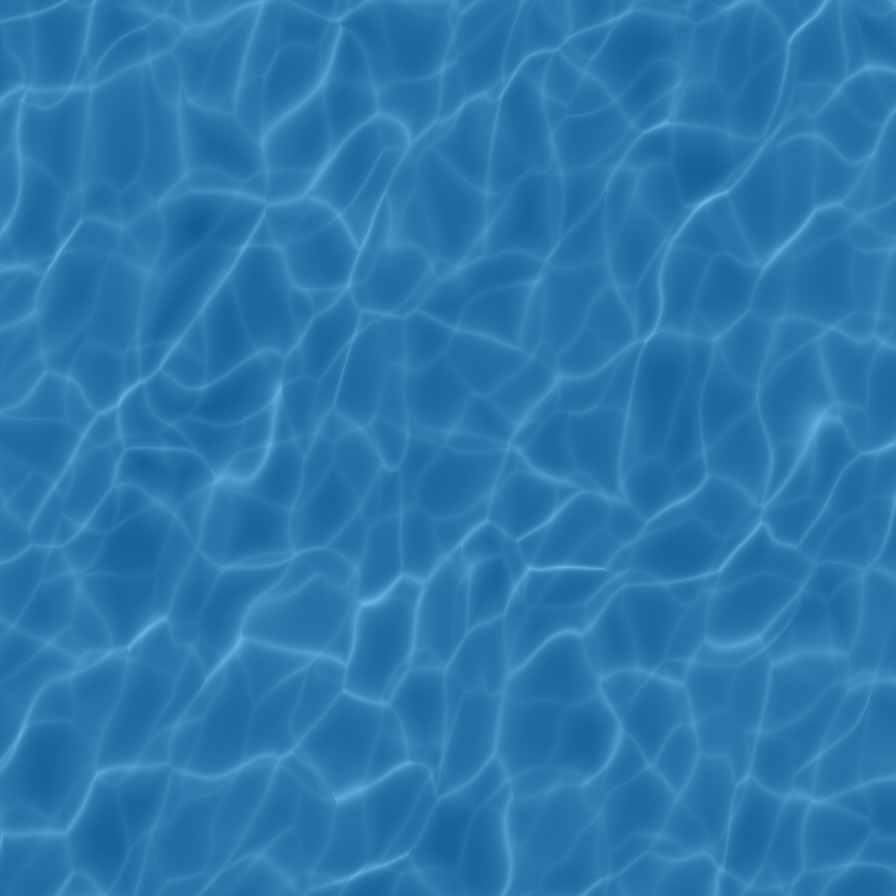
Write a three.js fragment shader that draws this texture.

```glsl
// Draws sunlit pool water: a net of thin, slanted light caustics over soft blue cells.
varying vec2 vUv;

const vec3 DEEP_BLUE = vec3(0.095, 0.402, 0.612);
const vec3 LIGHT_BLUE = vec3(0.485, 0.785, 0.945);
const vec2 SLANT_NORMAL = vec2(-0.59, 0.81); // across the brightest light streaks

// Hash without sine: two random values per lattice point
vec2 hash2(vec2 p) {
  vec3 q = fract(p.xyx * vec3(0.1031, 0.1030, 0.0973));
  q += dot(q, q.yzx + 33.33);
  return fract((q.xx + q.yz) * q.zy);
}

// Smooth two-channel value noise
vec2 noise2(vec2 p) {
  vec2 cell = floor(p);
  vec2 f = fract(p);
  f = f * f * f * (f * (f * 6.0 - 15.0) + 10.0);
  vec2 low = mix(hash2(cell), hash2(cell + vec2(1.0, 0.0)), f.x);
  vec2 high = mix(hash2(cell + vec2(0.0, 1.0)), hash2(cell + vec2(1.0, 1.0)), f.x);
  return mix(low, high, f.y);
}

// Bends straight cell walls into curved ripples
vec2 ripple(vec2 p) {
  p += 0.75 * (noise2(p * 0.8 + 7.0) - 0.5);
  return p + 0.22 * (noise2(p * 2.1 + 31.0) - 0.5);
}

vec2 cellCentre(vec2 cell, float jitter) {
  return cell + 0.5 + jitter * (hash2(cell) - 0.5);
}

// Returns wall light (x), distance to the nearest wall (y) and cell depth (z)
vec3 causticCells(vec2 p, float jitter, float lineWidth) {
  vec2 home = floor(p);
  vec2 nearestCell = home;
  vec2 nearest = vec2(0.0);
  float best = 100.0;
  for (int y = -1; y <= 1; y++) {
    for (int x = -1; x <= 1; x++) {
      vec2 cell = home + vec2(float(x), float(y));
      vec2 offset = cellCentre(cell, jitter) - p;
      float d = dot(offset, offset);
      if (d < best) {
        best = d;
        nearest = offset;
        nearestCell = cell;
      }
    }
  }

  // Each wall gets its own strength; walls along the slant shine most
  float light = 0.0;
  float wall = 1.0;
  for (int y = -2; y <= 2; y++) {
    for (int x = -2; x <= 2; x++) {
      vec2 cell = nearestCell + vec2(float(x), float(y));
      vec2 offset = cellCentre(cell, jitter) - p;
      vec2 across = offset - nearest;
      if (dot(across, across) > 0.0001) {
        vec2 normal = normalize(across);
        float d = max(dot(0.5 * (offset + nearest), normal), 0.0);
        float slant = abs(dot(normal, SLANT_NORMAL));
        float chance = hash2(cell + nearestCell + 171.0).x;
        float strength = mix(0.25, 1.0, slant * slant) * mix(0.35, 1.0, chance);
        float softDistance = sqrt(d * d + 0.0002);
        light = max(light, strength * exp(-softDistance / lineWidth));
        wall = min(wall, d);
      }
    }
  }
  return vec3(light, wall, hash2(nearestCell + 59.0).y);
}

// Light of one caustic layer: crisp lines, a halo around them and darker cell cores
float causticLayer(vec2 p, float lineWidth, float lineGain, float haloGain) {
  vec3 cells = causticCells(ripple(p), 0.85, lineWidth);
  float fade = mix(0.35, 1.25, noise2(p * 1.3 + 83.0).x);
  float halo = exp(-cells.y * 6.0);
  float core = cells.z * cells.z * smoothstep(0.03, 0.4, cells.y);
  return lineGain * fade * cells.x + haloGain * (halo - 0.8 * core);
}

void main() {
  // Lean the cells to the right and stretch them upwards
  vec2 water = vec2(vUv.x - 0.22 * vUv.y, vUv.y) + 3.0;

  float light = 0.07;
  light += causticLayer(water * vec2(11.0, 8.0), 0.042, 0.72, 0.12);
  light += causticLayer(water * vec2(14.5, 10.5) + 40.0, 0.055, 0.27, 0.07);

  // Broad and fine drifts of brightness
  light += 0.09 * (noise2(water * vec2(5.0, 4.0)).x - 0.5);
  light += 0.06 * (noise2(ripple(water * vec2(19.0, 13.0))).y - 0.5);

  gl_FragColor = vec4(mix(DEEP_BLUE, LIGHT_BLUE, clamp(light, -0.1, 1.0)), 1.0);
}
```
